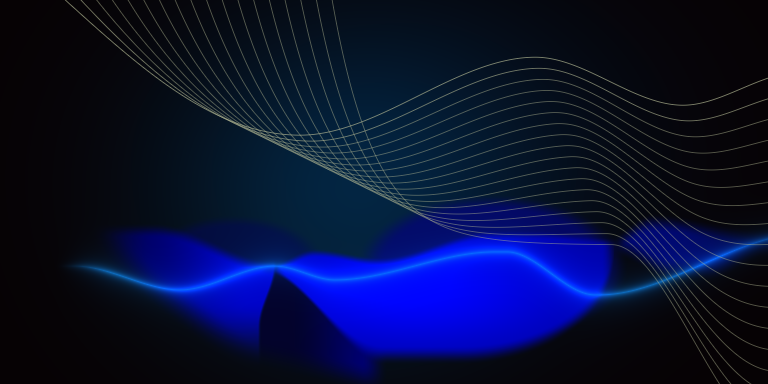
Reproduce this background procedurally as a WebGL 1 fragment shader.

```glsl
precision highp float;
// A dark backdrop with a teal glow, translucent blue silk sheets and a fan of fine lines.
// Sheets are soft regions between layered smoothstep waves; the fan blends
// two boundary curves that share one parameter, so its lines cross and bundle.
uniform vec2 u_resolution;

float ramp(float a, float b, float v) { return smoothstep(a, b, v); }

// Soft coverage of v above the edge value
float above(float v, float edge, float soft) {
  return smoothstep(-soft, soft, v - edge);
}

float ellipse(vec2 p, vec2 center, vec2 radius, float soft) {
  return above(1.0, length((p - center) / radius), soft);
}

float glow(vec2 p, vec2 center, vec2 radius) {
  vec2 q = (p - center) / radius;
  return exp(-dot(q, q));
}

// Height of the luminous thread crossing the silk
float threadHeight(float x) {
  return 0.307 - 0.062 * ramp(0.195, 0.469, x) + 0.062 * ramp(0.469, 0.716, x)
    - 0.036 * ramp(0.716, 0.872, x) + 0.073 * ramp(0.872, 1.289, x)
    - 0.112 * ramp(1.32, 1.55, x) + 0.16 * ramp(1.56, 2.1, x);
}

// Height of one fan line; t runs from the upper curve to the lower one
float fanHeight(float x, float t) {
  float s = (x - mix(0.17, 0.865, t)) / mix(1.83, 1.12, t);
  float upper = 0.352 * sin(1.5708 * min(s / 0.334, 1.0))
    - 0.203 * ramp(0.334, 0.669, s) + 0.125 * ramp(0.669, 0.879, s)
    - 0.086 * ramp(0.879, 1.045, s);
  float lower = 0.638 * (1.0 - exp(-10.0 * s)) + 0.495 * ramp(0.65, 1.03, s);
  return 1.0 - mix(upper, lower, t);
}

vec3 backdrop(vec2 p) {
  return vec3(0.025, 0.006, 0.012)
    + vec3(-0.005, 0.105, 0.17) * glow(p, vec2(0.9, 0.48), vec2(0.48, 0.42))
    + vec3(-0.01, 0.04, 0.09) * glow(p, vec2(1.1, 0.62), vec2(0.62, 0.45));
}

vec3 addSilk(vec3 color, vec2 p) {
  float x = p.x, y = p.y;

  // Dim domes behind
  color = mix(color, vec3(0.01, 0.03, 0.32), 0.6 * ellipse(p, vec2(0.61, 0.31), vec2(0.21, 0.115), 0.15));
  color = mix(color, vec3(0.01, 0.02, 0.45), 0.8 * ellipse(p, vec2(1.28, 0.3), vec2(0.32, 0.175), 0.12));

  // Right wing
  float wingTop = 0.36 + 0.06 * ramp(1.58, 1.7, x) - 0.04 * ramp(1.7, 1.98, x);
  float wingBottom = 0.36 - 0.06 * ramp(1.6, 1.75, x) + 0.06 * ramp(1.85, 2.0, x);
  float wing = above(wingTop, y, 0.025) * above(y, wingBottom, 0.03) * ramp(1.58, 1.63, x);
  color = mix(color, vec3(0.0, 0.03, 0.45), wing * (1.0 - 0.5 * ramp(1.7, 2.0, x)));

  // Left sheet, cut by the fold
  float fold = 0.677 + 0.04 * ramp(0.15, 0.31, y);
  float leftTop = 0.4 - 0.1 * ramp(0.4, 0.72, x);
  float left = above(leftTop, y, 0.02) * above(y, 0.36 - 0.78 * (x - 0.27), 0.06)
    * above(fold, x, 0.006) * ramp(0.23, 0.4, x) * ramp(0.03, 0.22, y);
  color = mix(color, mix(vec3(0.0, 0.0, 0.4), vec3(0.0, 0.01, 0.78), ramp(0.35, 0.66, x)), left);

  // Shadowed leaf inside the fold
  float round = clamp((x - 1.2) / 0.4, 0.0, 1.0);
  float bodyBottom = 0.3 - 0.225 * ramp(0.68, 1.0, x) + 0.28 * (1.0 - sqrt(1.0 - round * round));
  float leaf = above(x, fold, 0.006) * above(bodyBottom + 0.02, y, 0.02)
    * above(y, 0.08 - 0.24 * (x - 0.68), 0.04) * (1.0 - ramp(0.94, 1.01, x));
  color = mix(color, mix(vec3(0.01, 0.01, 0.17), vec3(0.0, 0.0, 0.45), ramp(0.75, 0.98, x)), leaf);

  // Bright body
  float bodyTop = 0.3 + 0.041 * ramp(0.7, 0.82, x) - 0.023 * ramp(0.82, 0.99, x)
    + 0.07 * ramp(0.99, 1.28, x) - 0.02 * ramp(1.4, 1.62, x);
  float body = above(bodyTop, y, 0.012) * above(y, bodyBottom, mix(0.008, 0.025, ramp(0.8, 1.0, x)))
    * ramp(0.69, 0.75, x) * (1.0 - ramp(1.565, 1.61, x));
  vec3 blue = mix(vec3(0.0, 0.01, 0.6), vec3(0.0, 0.01, 1.0), glow(p, vec2(1.08, 0.24), vec2(0.42, 0.16)));
  color = mix(color, blue, body);

  // Luminous thread with its halo
  float d = abs(y - threadHeight(x));
  float reach = ramp(0.14, 0.3, x) * (1.0 - 0.3 * ramp(1.85, 2.0, x));
  color += reach * (vec3(0.03, 0.3, 0.5) * exp(-130.0 * d) + vec3(0.0, 0.1, 0.2) * exp(-30.0 * d));
  return color;
}

vec3 addFan(vec3 color, vec2 p, float pixel) {
  for (int i = 0; i < 18; i++) {
    float t = float(i) / 17.0;
    float h = fanHeight(p.x, t);
    float slope = (fanHeight(p.x + 0.002, t) - h) / 0.002;
    float d = abs(p.y - h) / sqrt(1.0 + slope * slope);
    float line = clamp((0.0011 - d) / pixel + 0.5, 0.0, 1.0);
    color = mix(color, vec3(0.68, 0.7, 0.56), line * mix(0.75, 0.5, ramp(0.0, 0.15, t)));
  }
  return color;
}

void main() {
  vec2 p = gl_FragCoord.xy / u_resolution * vec2(2.0, 1.0);
  vec3 color = addSilk(backdrop(p), p);
  color = addFan(color, p, 1.0 / u_resolution.y);
  gl_FragColor = vec4(color, 1.0);
}
```
